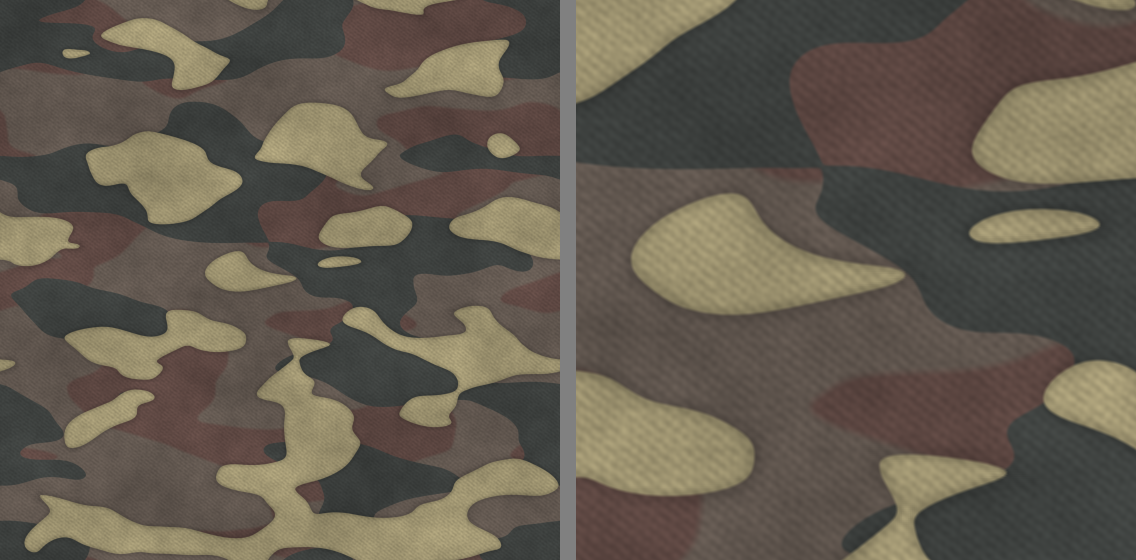
Left, the full canvas; right, a detail of the centre.
This pattern is drawn by a Shadertoy shader. Its source:

```glsl
// Woodland camouflage on worn twill: wide, flat blobs of brown, charcoal and khaki
// lie over a taupe ground. Each layer is a warped, wrapping gradient noise cut at a
// level that sets its share; mottling, twill lines and grain give the cloth surface.

const float TAU = 6.2831853;

const vec3 TAUPE    = vec3(0.38, 0.34, 0.31);
const vec3 BROWN    = vec3(0.36, 0.275, 0.255);
const vec3 CHARCOAL = vec3(0.235, 0.248, 0.24);
const vec3 KHAKI    = vec3(0.615, 0.575, 0.437);

// Whole numbers of noise cells across the canvas, so that every layer wraps.
const vec2 BROWN_CELLS    = vec2(3.0, 7.0);
const vec2 CHARCOAL_CELLS = vec2(3.0, 8.0);
const vec2 KHAKI_CELLS    = vec2(4.0, 9.0);
const vec2 WARP_CELLS     = vec2(6.0, 11.0);

// Higher levels leave less of a layer.
const float BROWN_LEVEL    = 0.078;
const float CHARCOAL_LEVEL = 0.098;
const float KHAKI_LEVEL    = 0.145;

const vec2  WARP_AMOUNT   = vec2(0.075, 0.03);
const float LOBE_STRENGTH = 0.35;    // second octave of each blob field
const float DARK_BAND     = 0.07;    // charcoal gathers in the upper half
const float BAND_CENTRE   = 0.7;
const float SOFT_EDGE     = 0.0035;  // half widths, in canvas units
const float CRISP_EDGE    = 0.0013;
const float RIM_WIDTH     = 0.005;
const float RIM_SHADE     = 0.13;
const float MOTTLE        = 0.16;
const vec2  TWILL_REPEATS = vec2(110.0, 140.0);
const float TWILL_SHADE   = 0.035;
const float GRAIN_CELLS   = 230.0;
const float GRAIN_SHADE   = 0.09;

float hash(vec2 cell, float seed) {
    return fract(sin(dot(cell, vec2(127.1, 311.7)) + seed * 74.7) * 43758.5453);
}

// Slope of a random unit gradient at one lattice corner.
float corner(vec2 cell, vec2 offset, vec2 cells, float seed) {
    float angle = TAU * hash(mod(cell, cells), seed);
    return dot(vec2(cos(angle), sin(angle)), offset);
}

// Gradient noise that repeats once per canvas.
float noise(vec2 uv, vec2 cells, float seed) {
    vec2 p = uv * cells + seed * vec2(0.37, 0.61);
    vec2 i = floor(p), f = p - i;
    vec2 w = f * f * f * (f * (f * 6.0 - 15.0) + 10.0);
    vec2 e = vec2(1.0, 0.0);
    float low  = mix(corner(i, f, cells, seed),
                     corner(i + e.xy, f - e.xy, cells, seed), w.x);
    float high = mix(corner(i + e.yx, f - e.yx, cells, seed),
                     corner(i + e.xx, f - e.xx, cells, seed), w.x);
    return mix(low, high, w.y);
}

// Two octaves on a warped plane: rounded, lobed, horizontal blobs.
float blobs(vec2 uv, vec2 cells, float seed) {
    vec2 warp = vec2(noise(uv, WARP_CELLS, seed + 1.0),
                     noise(uv, WARP_CELLS, seed + 2.0));
    vec2 p = uv + WARP_AMOUNT * warp;
    return noise(p, cells, seed + 3.0)
         + LOBE_STRENGTH * noise(p, 2.0 * cells + 1.0, seed + 4.0);
}

// Turns a field into an approximate distance to its zero line, in canvas units.
float toDistance(float field) {
    float slope = length(vec2(dFdx(field), dFdy(field))) * iResolution.y;
    return field / max(slope, 0.6);
}

float cover(float d, float halfWidth) {
    float w = max(halfWidth, 0.7 / iResolution.y);
    return smoothstep(-w, w, d);
}

void mainImage(out vec4 fragColor, in vec2 fragCoord) {
    vec2 uv = fragCoord / iResolution.xy;

    // Blob layers, from the bottom up
    float band = DARK_BAND * cos(TAU * (uv.y - BAND_CENTRE));
    float brown    = toDistance(blobs(uv, BROWN_CELLS, 10.0) + band - BROWN_LEVEL);
    float charcoal = toDistance(blobs(uv, CHARCOAL_CELLS, 20.0) + band - CHARCOAL_LEVEL);
    float khaki    = toDistance(blobs(uv, KHAKI_CELLS, 30.0) - KHAKI_LEVEL);

    vec3 color = mix(TAUPE, BROWN, cover(brown, SOFT_EDGE));
    color = mix(color, CHARCOAL, cover(charcoal, CRISP_EDGE));
    color = mix(color, KHAKI, cover(khaki, CRISP_EDGE));

    // Thin dark rim on both sides of the khaki outline
    color *= 1.0 - RIM_SHADE * exp(-pow(khaki / RIM_WIDTH, 2.0));

    // Worn, cloudy dye
    float cloud = noise(uv, vec2(5.0, 7.0), 41.0)
                + 0.6 * noise(uv, vec2(17.0, 19.0), 42.0)
                + 0.4 * noise(uv, vec2(47.0), 43.0);
    color *= 1.0 + MOTTLE * cloud;

    // Diagonal twill and fine grain
    float twill = sin(TAU * dot(uv, TWILL_REPEATS));
    float grain = noise(uv, vec2(GRAIN_CELLS), 44.0);
    color *= 1.0 + TWILL_SHADE * twill + GRAIN_SHADE * grain;

    fragColor = vec4(color, 1.0);
}
```
